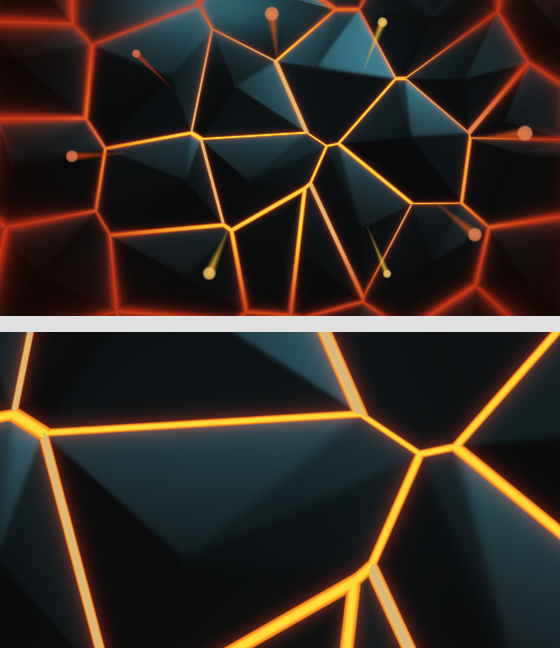
Top, the full canvas; bottom, a detail of the centre.
Give the GLSL for this background, as a Shadertoy shader.

```glsl
// Dark faceted plates split by glowing molten cracks, sharp in the middle and blurred outside.

const float CELL_DENSITY = 3.3;              // plates per canvas height
const float JITTER = 0.86;                   // irregularity of the plates
const vec2 THIN_THICK = vec2(0.0025, 0.0085); // half width range of the cracks
const vec2 FOCUS = vec2(0.06, 0.03);         // sharp, hot zone relative to the middle
const vec2 FOCUS_RADII = vec2(0.88, 0.60);
const vec2 SKY_SPOT = vec2(0.12, 0.27);      // where the cool light falls
const vec2 LIGHT_DIR = vec2(0.45, 0.89);
const float FACET_SHARPNESS = 70.0;
const int SPARK_COUNT = 8;

const vec3 SLATE = vec3(0.060, 0.064, 0.068);
const vec3 TEAL = vec3(0.23, 0.48, 0.55);
const vec3 EMBER = vec3(0.10, 0.025, 0.012);
const vec3 RED = vec3(0.80, 0.17, 0.07);
const vec3 ORANGE = vec3(0.98, 0.48, 0.10);
const vec3 YELLOW = vec3(1.00, 0.86, 0.22);
const vec3 BEIGE = vec3(0.86, 0.72, 0.48);

vec2 hash22(vec2 p) {
    vec3 q = fract(p.xyx * vec3(0.1031, 0.1030, 0.0973));
    q += dot(q, q.yzx + 33.33);
    return fract((q.xx + q.yz) * q.zy);
}

vec2 seedPoint(vec2 cell) {
    return cell + 0.5 + JITTER * (hash22(cell + 47.0) - 0.5);
}

// Returns: signed distance to the crack, its half width, its random value, facet light.
vec4 plates(vec2 p) {
    vec2 x = p * CELL_DENSITY;
    vec2 home = floor(x), owner = home;
    float nearest = 1e3;
    for (int j = -1; j <= 1; j++)
    for (int i = -1; i <= 1; i++) {
        vec2 cell = home + vec2(i, j);
        float d = distance(seedPoint(cell), x);
        if (d < nearest) { nearest = d; owner = cell; }
    }

    // Every plate is a low pyramid: its apex joins all borders by flat facets.
    vec2 ownerSeed = seedPoint(owner);
    vec2 apex = ownerSeed + 0.3 * (hash22(owner + 9.0) - 0.5);
    vec3 crack = vec3(1e3, 0.0, 0.0);
    float lightSum = 0.0, weightSum = 0.0;
    for (int j = -2; j <= 2; j++)
    for (int i = -2; i <= 2; i++) {
        if (i == 0 && j == 0) continue;
        vec2 cell = owner + vec2(i, j);
        vec2 other = seedPoint(cell);
        vec2 dir = normalize(other - ownerSeed);
        vec2 middle = 0.5 * (other + ownerSeed);
        float d = dot(middle - x, dir);

        // The sum of both cells names the border equally from either side.
        vec2 rnd = hash22(owner + cell + 131.0);
        float halfWidth = mix(THIN_THICK.x, THIN_THICK.y, rnd.x);
        float edge = d / CELL_DENSITY - halfWidth;
        if (edge < crack.x) crack = vec3(edge, halfWidth, rnd.y);

        float height = d / max(dot(middle - apex, dir), 0.05);
        float weight = exp(-FACET_SHARPNESS * clamp(height, 0.0, 1.0));
        float lit = pow(0.5 + 0.5 * dot(dir, LIGHT_DIR), 3.0);
        float tone = hash22(owner * 3.0 + cell * 7.0 + 17.0).x;
        lightSum += weight * (lit * (0.25 + tone) + 0.12 * tone) * mix(1.0, 0.5, height);
        weightSum += weight;
    }
    return vec4(crack, lightSum / weightSum);
}

// Out-of-focus light points around the sharp zone, each with a tapering trail.
vec3 sparks(vec3 col, vec2 q) {
    for (int i = 0; i < SPARK_COUNT; i++) {
        vec2 rnd = hash22(vec2(float(i) * 5.0 + 3.0, 71.0));
        float angle = (float(i) + 0.6 * rnd.x) * 6.2832 / float(SPARK_COUNT);
        vec2 axis = vec2(cos(angle), sin(angle));
        vec2 at = FOCUS + axis * vec2(0.72, 0.43);
        float radius = mix(0.014, 0.030, rnd.y);
        vec2 rel = q - at;
        float along = clamp(-dot(rel, axis) / 0.16, 0.0, 1.0);
        float trailDist = length(rel + axis * along * 0.16);
        float trail = smoothstep(radius, 0.0, trailDist + along * radius * 0.7);
        vec3 hue = mix(RED, YELLOW, rnd.x);
        col = mix(col, hue, 0.8 * trail);
        float disc = smoothstep(radius, radius * 0.65, length(rel));
        col = mix(col, mix(hue, vec3(1.0, 0.8, 0.65), 0.45), 0.75 * disc);
    }
    return col;
}

void mainImage(out vec4 fragColor, in vec2 fragCoord) {
    vec2 q = (fragCoord - 0.5 * iResolution.xy) / iResolution.y;
    float pixel = 1.0 / iResolution.y;
    float away = length((q - FOCUS) / FOCUS_RADII);
    float blur = smoothstep(0.62, 1.25, away);
    float heat = 1.0 - smoothstep(0.40, 0.95, away);
    vec4 plate = plates(q + 6.0);

    // Plate surfaces under cool light, warm and dim toward the corners
    vec2 skyRel = (q - SKY_SPOT) / vec2(0.55, 0.34);
    float sky = exp(-dot(skyRel, skyRel));
    vec3 col = mix(SLATE, EMBER, 0.75 * blur);
    col = mix(col * (0.6 + 0.8 * plate.w), TEAL, clamp(plate.w * (sky * 1.15 + 0.06), 0.0, 1.0));
    vec2 hazeRel = (q - vec2(-0.20, 0.49)) / vec2(0.30, 0.12);
    col = mix(col, TEAL, 0.75 * exp(-dot(hazeRel, hazeRel)));

    // Red spill beside the cracks, then the hot cores
    float spill = exp(-max(plate.x, 0.0) / mix(0.007, 0.032, blur));
    col += RED * spill * mix(0.40, 0.55, blur);
    float soft = mix(pixel, 0.026, blur);
    float core = 1.0 - smoothstep(-soft, soft, plate.x);
    float depth = smoothstep(0.0, 0.7, -plate.x / plate.y);
    vec3 hot = mix(ORANGE, YELLOW, depth);
    hot = mix(hot, BEIGE, step(0.68, plate.z) * depth);
    vec3 glow = mix(mix(RED, ORANGE, 0.25 * depth), hot, heat);
    col = mix(col, glow, core);

    col = sparks(col, q);
    fragColor = vec4(clamp(col, 0.0, 1.0), 1.0);
}
```
